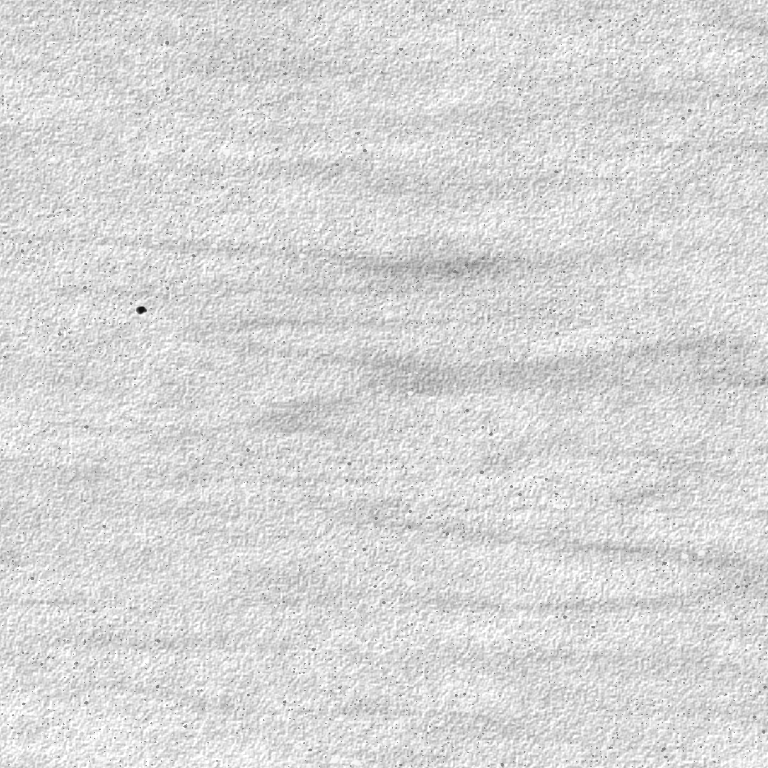
Write a Shadertoy shader that draws this texture.

```glsl
const float BASE_TONE = 0.862;
const float PIT_TONE = 0.42;
const float FLECK_TONE = 0.975;

// Integer hash: two random values in 0..1 per lattice cell
vec2 hash2(vec2 cell, int seed) {
    uvec2 v = uvec2(ivec2(cell) + ivec2(seed * 131, seed * 71));
    v = v * 1664525u + 1013904223u;
    v.x += v.y * 1664525u;
    v.y += v.x * 1664525u;
    v ^= v >> 16u;
    v.x += v.y * 1664525u;
    v.y += v.x * 1664525u;
    v ^= v >> 16u;
    return vec2(v & 65535u) / 65535.0;
}

float noise(vec2 p, int seed) {
    vec2 i = floor(p), f = fract(p);
    f = f * f * (3.0 - 2.0 * f);
    float low = mix(hash2(i, seed).x, hash2(i + vec2(1, 0), seed).x, f.x);
    float high = mix(hash2(i + vec2(0, 1), seed).x, hash2(i + vec2(1, 1), seed).x, f.x);
    return mix(low, high, f.y);
}

// Sparse ragged blobs, at most one per grid cell
float scatter(vec2 p, vec2 grid, float chance, int seed) {
    vec2 q = p * grid;
    vec2 cell = floor(q);
    vec2 centre = 0.3 + 0.4 * hash2(cell, seed);
    vec2 pick = hash2(cell, seed + 1);
    float radius = mix(0.13, 0.29, pick.y);
    float ragged = 0.12 * (noise(q * 5.0, seed + 2) - 0.5);
    float d = length(fract(q) - centre) + ragged;
    return step(pick.x, chance) * (1.0 - smoothstep(radius * 0.5, radius, d));
}

// Sandy surface height
float grainHeight(vec2 p) {
    return 0.65 * noise(p * 270.0, 10) + 0.35 * noise(p * 450.0, 11);
}

// Gently bent layers of sediment, centred on zero
float bedding(vec2 p) {
    float broad = noise(p * vec2(1.3, 9.0), 20) - 0.5;
    float medium = noise(p * vec2(3.0, 31.0), 21) - 0.5;
    float fine = noise(p * vec2(8.0, 88.0), 22) - 0.5;
    return 0.45 * broad + 0.35 * medium + 0.3 * fine;
}

// Thin dark seams along the contours of stretched noise
float seams(vec2 p, vec2 stretch, float width, int seed) {
    float level = noise(p * stretch, seed) - 0.5;
    float line = 1.0 - smoothstep(0.0, width, abs(level));
    float presence = smoothstep(0.45, 0.8, noise(p * vec2(3.5, 13.0), seed + 1));
    return line * presence;
}

float segment(vec2 p, vec2 a, vec2 b) {
    vec2 ab = b - a;
    return length(p - a - ab * clamp(dot(p - a, ab) / dot(ab, ab), 0.0, 1.0));
}

void mainImage(out vec4 fragColor, in vec2 fragCoord) {
    vec2 p = fragCoord / iResolution.y;

    // Bend the layers so that they wander and meet at shallow angles
    vec2 layered = p;
    layered.y += 0.035 * noise(p * vec2(2.2, 3.0), 1) + 0.008 * noise(p * vec2(9.0, 12.0), 2);
    float layers = bedding(layered);

    // Layer tones and seams
    float tone = BASE_TONE + 0.15 * layers;
    tone += 0.05 * (noise(p * vec2(22.0, 40.0), 3) - 0.5);
    tone -= 0.085 * seams(layered, vec2(1.6, 15.0), 0.10, 30);
    tone -= 0.060 * seams(layered, vec2(2.4, 27.0), 0.14, 34);

    // Sand grains lit from the upper left
    float height = grainHeight(p);
    float relief = height - grainHeight(p + vec2(-0.0018, 0.0020));
    tone += 0.24 * relief + 0.15 * (height - 0.5);
    tone += 0.07 * (noise(p * 120.0, 4) - 0.5);

    // Pale mineral flecks, denser in light layers
    float richness = smoothstep(-0.15, 0.25, layers);
    float flecks = 0.9 * scatter(p, vec2(42.0, 52.0), 0.07 * richness, 40);
    flecks = max(flecks, 0.7 * scatter(p, vec2(95.0, 110.0), 0.16 * richness, 44));
    tone = mix(tone, FLECK_TONE, flecks);

    // Small pits gathered in loose patches
    float patches = smoothstep(0.25, 0.8, noise(p * vec2(7.0, 16.0), 5));
    float pits = 0.65 * scatter(p, vec2(150.0, 165.0), 0.04 + 0.16 * patches, 50);
    pits = max(pits, 0.8 * scatter(p, vec2(85.0, 100.0), 0.035 * patches, 54));
    tone = mix(tone, PIT_TONE, pits);

    // One deep hole and one pale upright scratch
    float rough = 0.004 * (noise(p * 220.0, 6) - 0.5);
    float hole = length((p - vec2(0.184, 0.596)) * vec2(0.85, 1.0)) + rough;
    tone = mix(tone, 0.08, 1.0 - smoothstep(0.003, 0.006, hole));
    float scratch = segment(p, vec2(0.830, 0.752), vec2(0.833, 0.800));
    tone = mix(tone, FLECK_TONE, 0.7 * (1.0 - smoothstep(0.0005, 0.0022, scratch)));

    fragColor = vec4(vec3(clamp(tone, 0.0, 1.0)), 1.0);
}
```
